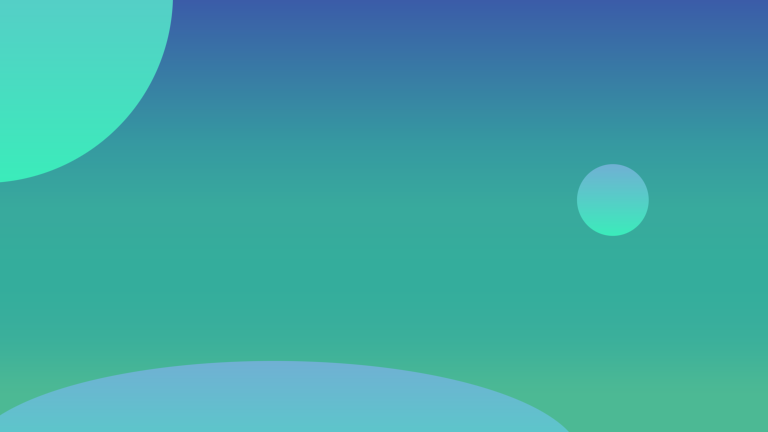
Give the GLSL for this background, as a WebGL 2 fragment shader.

```glsl
#version 300 es
precision highp float;

uniform vec2 u_resolution;
out vec4 outColor;

// Vertical sky: blue through teal to soft green, t runs from top to bottom
vec3 skyColor(float t) {
    vec3 color = mix(vec3(0.23, 0.36, 0.66), vec3(0.21, 0.60, 0.63), clamp(t / 0.333, 0.0, 1.0));
    color = mix(color, vec3(0.22, 0.665, 0.615), clamp((t - 0.333) / 0.147, 0.0, 1.0));
    color = mix(color, vec3(0.205, 0.68, 0.61), smoothstep(0.48, 0.62, t));
    color = mix(color, vec3(0.225, 0.685, 0.61), smoothstep(0.66, 0.78, t));
    return mix(color, vec3(0.30, 0.725, 0.58), smoothstep(0.75, 0.93, t));
}

// Ellipse filled from pale blue at its top to mint at its base
vec3 paintEllipse(vec3 base, vec2 p, vec2 center, vec2 radii) {
    vec2 q = (p - center) / radii;
    float gradientLength = max(length(q / radii), 0.001);
    float dist = (dot(q, q) - 1.0) * 0.5 / gradientLength;
    float edge = 0.75 / u_resolution.y;
    float coverage = 1.0 - smoothstep(-edge, edge, dist);
    float t = clamp(0.5 - 0.5 * q.y, 0.0, 1.0);
    vec3 fill = mix(vec3(0.44, 0.69, 0.83), vec3(0.23, 0.925, 0.73), t);
    return mix(base, fill, coverage);
}

void main() {
    // Canvas height is one unit, origin at the lower left
    vec2 p = gl_FragCoord.xy / u_resolution.y;
    float aspect = u_resolution.x / u_resolution.y;

    vec3 color = skyColor(1.0 - p.y);

    // Large corner disc, small disc, and the low hill
    color = paintEllipse(color, p, vec2(-0.037, 1.014), vec2(0.4375));
    color = paintEllipse(color, p, vec2(0.798 * aspect, 0.537), vec2(0.083));
    color = paintEllipse(color, p, vec2(0.357 * aspect, -0.067), vec2(0.713, 0.2315));

    outColor = vec4(color, 1.0);
}
```
